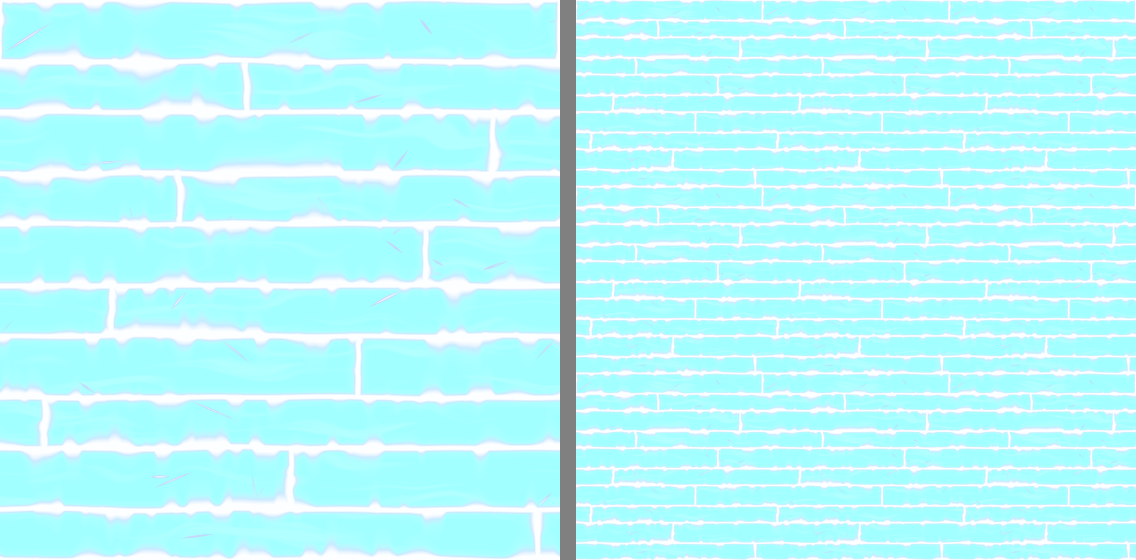
Left, the tile; right, the same tile 3 across and 3 down.
Write a Shadertoy shader that draws this texture.

```glsl
// Pale cyan wooden planks with glowing white seams, chipped edges and scratches.

vec2 hash2(vec2 p) {
    vec3 q = fract(p.xyx * vec3(0.1031, 0.1030, 0.0973));
    q += dot(q, q.yzx + 33.33);
    return fract((q.xx + q.yz) * q.zy);
}

float corner(vec2 cell, vec2 offset, vec2 period) {
    float a = 6.2832 * hash2(mod(cell, period) + 3.0).x;
    return dot(vec2(cos(a), sin(a)), offset);
}

// Gradient noise that wraps after a whole number of cells
float noise(vec2 p, vec2 period) {
    vec2 i = floor(p), f = p - i, e = vec2(1, 0);
    vec2 u = f * f * f * (f * (f * 6.0 - 15.0) + 10.0);
    float low = mix(corner(i, f, period), corner(i + e, f - e, period), u.x);
    float high = mix(corner(i + e.yx, f - e.yx, period), corner(i + 1.0, f - 1.0, period), u.x);
    return mix(low, high, u.y);
}

// Widening of an edge where it is chipped; each edge has its own id
float chipping(float along, float id) {
    float y = 3.0 * id + 0.5;
    float small = smoothstep(0.12, 0.5, noise(vec2(along * 30.0, y), vec2(30, 128)));
    float large = smoothstep(0.14, 0.5, noise(vec2(along * 11.0, y + 64.0), vec2(11, 128)));
    return 1.0 + 2.0 * small + 2.2 * large;
}

float inside(float limit, float soft, float d) {
    return 1.0 - smoothstep(limit - soft, limit + soft, d);
}

// x: body and y: bright core of the scratches, both wrapping at the borders
vec2 scratches(vec2 p) {
    vec2 mask = vec2(0);
    for (float i = 0.0; i < 40.0; i++) {
        vec2 place = hash2(vec2(i, 17.0)), look = hash2(vec2(i, 59.0));
        float a = 3.1416 * look.x;
        vec2 d = fract(p - place + 0.5) - 0.5;
        d = mat2(cos(a), -sin(a), sin(a), cos(a)) * d;
        float halfLength = mix(0.012, 0.055, look.y * look.y);
        float halfWidth = mix(0.0018, 0.0032, fract(i * 0.618));
        float taper = halfWidth * (1.0 - pow(d.x / halfLength, 2.0));
        float edge = abs(d.y) - taper;
        float core = inside(-0.0015, 0.001, edge) * step(0.5, fract(i * 0.37));
        mask = max(mask, vec2(inside(0.0, 0.0012, edge), core));
    }
    return mask;
}

void mainImage(out vec4 fragColor, in vec2 fragCoord) {
    vec2 uv = fragCoord / iResolution.xy;

    // Hand-cut waviness of the seams
    vec2 p = uv;
    p.y += 0.006 * noise(uv * vec2(6, 10), vec2(6, 10));
    p.x += 0.004 * noise(uv * vec2(10, 24) + 0.5, vec2(10, 24));
    p = fract(p);

    // Five pairs of a narrow and a wide row, one staggered joint in each row
    float inPair = fract(p.y * 5.0) / 5.0;
    float wide = step(0.09, inPair);
    float row = 2.0 * floor(p.y * 5.0) + wide;
    float below = inPair - 0.09 * wide;
    float above = mix(0.09, 0.2, wide) - inPair;
    float joint = fract(p.x - 0.44 * (9.0 - row) + 0.5) - 0.5;

    // Distance to the nearest edge, shortened where the wood is chipped
    float d = min(below / chipping(p.x, 2.0 * row), above / chipping(p.x, 2.0 * row + 1.0));
    float jointChip = 0.5 + 0.5 * chipping(p.y, 20.0 + step(0.0, joint));
    d = min(d, abs(joint) / jointChip);

    // Curling wood grain, different on every row
    float curl = noise(uv * vec2(7, 14), vec2(7, 14));
    vec2 fibre = vec2(uv.x * 3.0, uv.y * 36.0 + 1.6 * curl + 7.0 * row);
    float grain = noise(fibre, vec2(3, 128));
    grain += 0.4 * noise(fibre * vec2(2, 3), vec2(6, 384));
    vec3 color = mix(vec3(0.63, 1, 1), vec3(0.70, 1, 1), smoothstep(0.08, 0.5, grain));

    // Scratches
    vec2 scratch = scratches(uv);
    color = mix(color, vec3(0.78, 0.83, 0.98), 0.9 * scratch.x);
    color = mix(color, vec3(0.94, 0.93, 1), scratch.y);

    // Seam glow, lavender fringe and white core
    color = mix(color, vec3(0.69, 1, 1), 0.7 * inside(0.015, 0.009, d));
    color = mix(color, vec3(0.75, 0.96, 1), inside(0.0083, 0.0022, d));
    color = mix(color, vec3(0.79, 0.91, 1), inside(0.0063, 0.0013, d));
    color = mix(color, vec3(0.89, 0.95, 1), inside(0.0052, 0.0010, d));
    color = mix(color, vec3(0.99, 0.995, 1), inside(0.0037, 0.0013, d));
    fragColor = vec4(color, 1);
}
```
